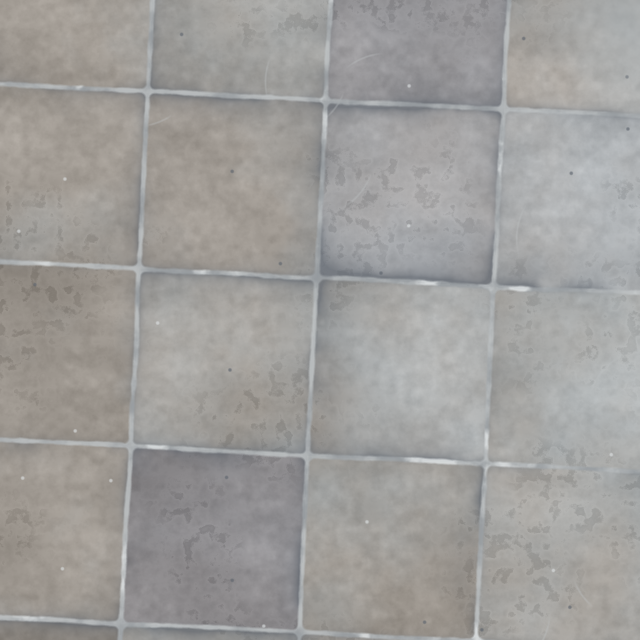
Write a Shadertoy shader that draws this texture.

```glsl
const float PITCH = 0.2775;               // tile spacing in canvas units
const float TILT = 0.05;                  // clockwise turn of the grid, radians
const vec2 NODE = vec2(0.495, 0.566);     // one crossing of the joints
const float JOINT = 0.0155;               // half joint width, in tiles
const float CORNER = 0.025;               // tile corner radius, in tiles
const float WOBBLE = 0.012;               // unevenness of the joints, in tiles
const int SCRATCHES = 9;
const float SPECK_GRID = 13.0;
const float SPECK_CHANCE = 0.22;
const vec3 WARM = vec3(0.635, 0.610, 0.580);
const vec3 COOL = vec3(0.640, 0.660, 0.668);
const vec3 MAUVE = vec3(0.545, 0.540, 0.560);
const vec3 SOOT = vec3(0.365, 0.390, 0.425);
const vec3 GROUT_DARK = vec3(0.600, 0.620, 0.635);
const vec3 GROUT_LIGHT = vec3(0.740, 0.755, 0.760);
const vec3 CHALK = vec3(0.860, 0.875, 0.880);

float hash(vec2 p) {
    vec3 q = fract(vec3(p.xyx) * 0.1031);
    q += dot(q, q.yzx + 33.33);
    return fract((q.x + q.y) * q.z);
}

vec2 hash2(vec2 p) {
    return vec2(hash(p), hash(p + 71.7));
}

float noise(vec2 p) {
    vec2 i = floor(p), f = fract(p);
    f = f * f * (3.0 - 2.0 * f);
    return mix(mix(hash(i), hash(i + vec2(1, 0)), f.x),
               mix(hash(i + vec2(0, 1)), hash(i + vec2(1, 1)), f.x), f.y);
}

float fbm(vec2 p) {
    float sum = 0.0, amp = 0.5;
    for (int i = 0; i < 5; i++) {
        sum += amp * noise(p);
        p = mat2(1.6, 1.2, -1.2, 1.6) * p + 19.1;
        amp *= 0.5;
    }
    return sum / 0.97;
}

mat2 turn(float a) {
    return mat2(cos(a), sin(a), -sin(a), cos(a));
}

// Dirt along the four edges of a tile, each with its own strength
float edgeSoot(vec2 local, vec2 id, vec2 uv) {
    float soot = 0.0;
    for (int i = 0; i < 4; i++) {
        vec2 side = i < 2 ? vec2(1, 0) : vec2(0, 1);
        if (i % 2 == 1) side = -side;
        float d = max(0.5 - JOINT - dot(local, side), 0.0);
        float strength = hash(id * 3.7 + side * 11.3 + 50.0);
        float patches = smoothstep(0.3, 0.75, fbm(uv * 9.0 + side * 7.0));
        soot += strength * strength * patches * exp(-d / 0.065);
        soot += (0.15 + 0.4 * strength) * patches * exp(-d / 0.016);
    }
    return min(soot, 0.85);
}

vec3 tileColor(vec2 uv, vec2 local, vec2 id) {
    vec2 rnd = hash2(id + 40.0);
    vec2 p = uv + rnd * 5.0;
    float cloud = fbm(p * 7.0);
    float streak = fbm(p * vec2(9.0, 26.0));
    float grain = fbm(uv * 75.0);

    float coolness = 0.35 + 0.7 * (uv.x - 0.5) + 0.5 * (rnd.x - 0.5) + 1.3 * (cloud - 0.5);
    vec3 col = mix(WARM, COOL, clamp(coolness, 0.0, 1.0));
    col = mix(col, MAUVE, 0.75 * smoothstep(0.55, 1.0, rnd.y));
    col += 0.05 * (uv.x - 0.45) + 0.05 * (rnd.x - 0.5);
    col += 0.14 * (fbm(p * 5.0 + 8.0) - 0.5) + 0.10 * (streak - 0.5) + 0.11 * (grain - 0.5);
    col += 0.02 * (1.0 - 4.0 * dot(local, local));

    // Mottled dark pores in worn areas
    float pores = smoothstep(0.52, 0.72, grain) * smoothstep(0.5, 0.7, fbm(uv * 6.0 + 30.0));
    col -= 0.09 * pores;
    return mix(col, SOOT, 0.75 * edgeSoot(local, id, uv));
}

// Faint curved scuffs
float scratches(vec2 uv) {
    float mask = 0.0;
    for (int i = 0; i < SCRATCHES; i++) {
        vec2 seed = vec2(float(i) * 5.3 + 2.0, 9.0);
        vec2 q = turn(6.283 * hash(seed + 3.0)) * (uv - hash2(seed));
        float reach = mix(0.012, 0.05, hash(seed + 6.0));
        float d = abs(q.y - 5.0 * q.x * q.x);
        mask += smoothstep(0.0028, 0.0, d) * smoothstep(reach, 0.3 * reach, abs(q.x));
    }
    return min(mask, 1.0);
}

void mainImage(out vec4 fragColor, in vec2 fragCoord) {
    vec2 uv = fragCoord / iResolution.xy;
    float px = 1.0 / (iResolution.y * PITCH);

    // Tilted, slightly uneven tile grid
    vec2 grid = turn(TILT) * (uv - NODE) / PITCH;
    grid += WOBBLE * (vec2(noise(uv * 11.0), noise(uv * 11.0 + 60.0)) - 0.5);
    vec2 id = floor(grid), local = fract(grid) - 0.5;
    vec3 col = tileColor(uv, local, id);

    // Scuffs, light chips and dark pits
    col = mix(col, GROUT_LIGHT, 0.35 * scratches(uv));
    vec2 cell = floor(uv * SPECK_GRID), rnd = hash2(cell + 5.0);
    float speck = length(fract(uv * SPECK_GRID) - 0.2 - 0.6 * rnd) / SPECK_GRID;
    float present = step(hash(cell + 90.0), SPECK_CHANCE);
    col = mix(col, rnd.x < 0.6 ? CHALK : SOOT, 0.65 * present * smoothstep(0.0042, 0.001, speck));

    // Joints with worn borders and chalky lumps
    vec2 box = abs(local) - 0.5 + JOINT + CORNER;
    float d = length(max(box, 0.0)) + min(max(box.x, box.y), 0.0) - CORNER;
    d += 0.012 * (fbm(uv * 55.0) - 0.5);
    vec3 grout = mix(GROUT_DARK, GROUT_LIGHT, smoothstep(0.25, 0.7, fbm(uv * 24.0)));
    grout = mix(grout, CHALK, smoothstep(0.6, 0.75, fbm(uv * 16.0 + 44.0)));
    col = mix(col, grout, 0.9 * smoothstep(-px, px + 0.006, d));

    // Soft sheen in the upper right corner
    col = mix(col, COOL + 0.04, 0.6 * smoothstep(0.16, 0.0, length(uv - vec2(1.0, 0.97))));
    fragColor = vec4(clamp(col, 0.0, 1.0), 1.0);
}
```
